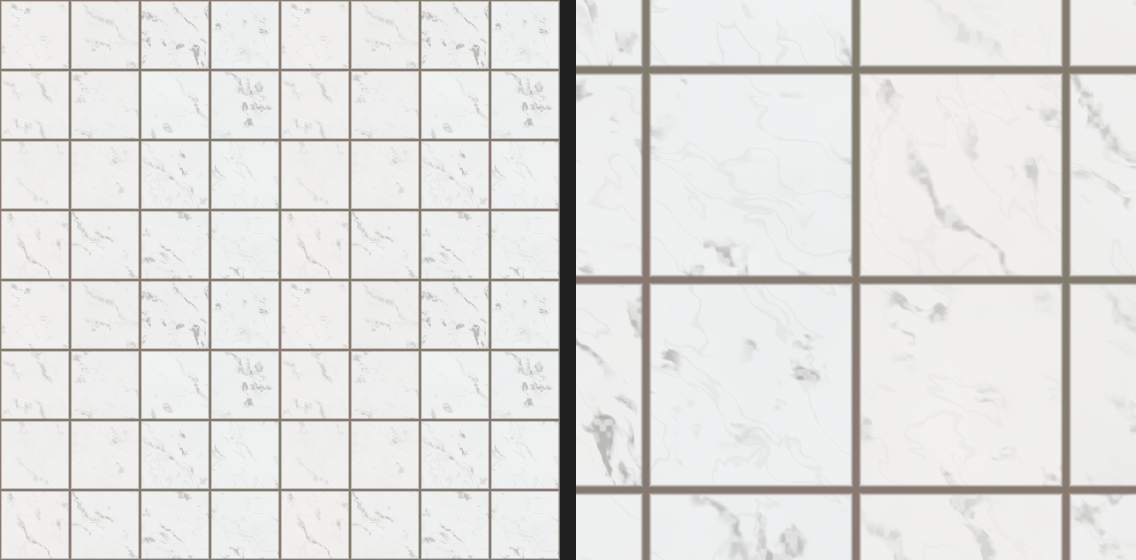
Left, the full canvas; right, a detail of the centre.
Give the GLSL for this texture, as a Shadertoy shader.

```glsl
// Square white marble tiles with faint grey diagonal veins and brown grout.
#define TILES 8.0          // tiles across and down
#define VARIANTS 4.0       // distinct tiles before the set repeats
#define GROUT_HALF 0.020   // half grout width, in tiles
#define GROUT_SOFT 0.020   // width of the grout edge ramp, in tiles
#define VEIN_DARKNESS 0.85
#define CLOUD_DEPTH 0.022
#define WARM_MARBLE vec3(0.938, 0.934, 0.926)
#define COOL_MARBLE vec3(0.934, 0.939, 0.941)
#define VEIN_COLOR vec3(0.69, 0.69, 0.68)
#define GROUT_COLOR vec3(0.52, 0.48, 0.44)

const float TAU = 6.28318;

float hash(vec2 p) {
    vec3 q = fract(p.xyx * 0.1031);
    q += dot(q, q.yzx + 33.33);
    return fract((q.x + q.y) * q.z);
}

float valueNoise(vec2 p) {
    vec2 i = floor(p), f = fract(p);
    f = f * f * (3.0 - 2.0 * f);
    return mix(mix(hash(i), hash(i + vec2(1, 0)), f.x),
               mix(hash(i + vec2(0, 1)), hash(i + vec2(1, 1)), f.x), f.y);
}

float fbm(vec2 p) {
    float sum = 0.0, amp = 0.533;
    for (int i = 0; i < 4; i++) {
        sum += amp * valueNoise(p);
        p = mat2(1.6, 1.2, -1.2, 1.6) * p + 17.3;
        amp *= 0.5;
    }
    return sum;
}

// Vein coverage inside one tile; p runs 0..1, id picks the variant.
float veins(vec2 p, vec2 id) {
    vec2 seed = 37.0 * id + 11.0;
    float slope = mix(0.45, 0.95, hash(id + 3.7));
    vec2 along = vec2(cos(slope), -sin(slope));
    vec2 c = p - 0.5;
    vec2 q = vec2(dot(c, along), dot(c, vec2(-along.y, along.x)));
    q.y += 0.30 * (fbm(p * 3.0 + seed) - 0.5);
    float grain = smoothstep(0.25, 0.70, valueNoise(p * 34.0 + seed));

    // One broken, tapering streak
    float offset = 0.6 * (hash(id + 8.1) - 0.5);
    float width = 0.010 + 0.022 * valueNoise(q * 9.0 + seed);
    float streak = 1.0 - smoothstep(0.2 * width, 1.6 * width, abs(q.y - offset));
    streak *= smoothstep(0.42, 0.75, valueNoise(vec2(q.x * 2.8, 0.5) + seed));

    // Scattered clumps, gathered in a few places
    float clump = smoothstep(0.57, 0.72, fbm(q * vec2(6.0, 11.0) + seed + 5.0));
    clump *= smoothstep(0.50, 0.78, valueNoise(p * 3.2 + seed + 9.0));

    // Hairline wisps
    float ridge = abs(fbm(q * vec2(2.0, 6.0) + seed + 21.0) - 0.5);
    float wisp = 0.16 * (1.0 - smoothstep(0.0, 0.03, ridge));

    float strength = mix(0.30, 0.85, id.x / (VARIANTS - 1.0)) + 0.35 * hash(id + 1.9);
    return strength * (max(streak, clump) * mix(0.35, 1.0, grain) + wisp);
}

void mainImage(out vec4 fragColor, in vec2 fragCoord) {
    vec2 uv = fragCoord / iResolution.xy;
    vec2 p = fract(uv * TILES);
    vec2 id = mod(floor(uv * TILES), VARIANTS);

    // Marble: warm to cool across the set, with soft clouds
    float coolness = clamp(id.x / (VARIANTS - 1.0) + 0.4 * (hash(id) - 0.5), 0.0, 1.0);
    vec3 color = mix(WARM_MARBLE, COOL_MARBLE, coolness);
    color += CLOUD_DEPTH * (fbm(p * 2.5 + 23.0 * id + 50.0) - 0.5);
    color += 0.008 * (hash(id + 6.3) - 0.5);
    color = mix(color, VEIN_COLOR, clamp(VEIN_DARKNESS * veins(p, id), 0.0, 1.0));

    // Grout: centred on the tile borders, with a slow tint that wraps
    vec2 border = min(p, 1.0 - p);
    float pixel = TILES / min(iResolution.x, iResolution.y);
    float ramp = 0.5 * max(GROUT_SOFT, pixel);
    float tint = sin(TAU * (uv.x + 2.0 * uv.y)) + 0.5 * sin(TAU * (5.0 * uv.x - 3.0 * uv.y));
    vec3 grout = GROUT_COLOR + 0.010 * tint * vec3(1.0, -0.4, 0.6);
    float edge = min(border.x, border.y);
    float cover = 1.0 - smoothstep(GROUT_HALF - ramp, GROUT_HALF + ramp, edge);
    fragColor = vec4(mix(color, grout, cover), 1.0);
}
```
